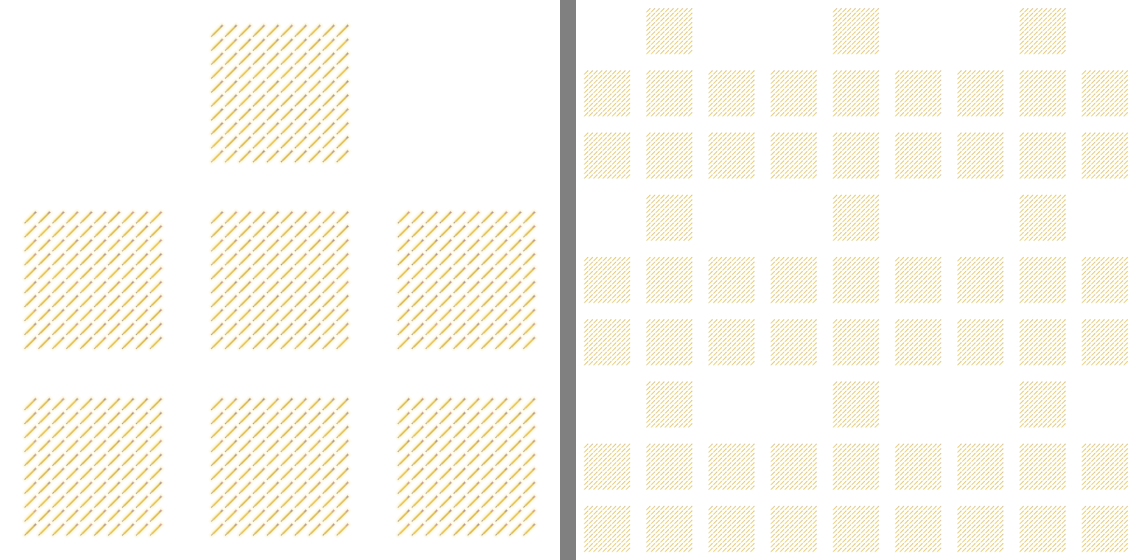
Left: one tile. Right: repeated 3 by 3.
A WebGL 2 fragment shader for this pattern:

```glsl
#version 300 es
precision highp float;
// Square blocks of small diagonal pencils on white, with both upper corner blocks left empty.

uniform vec2 u_resolution;
out vec4 fragColor;

// Layout: lengths below are fractions of one block
const float BLOCKS = 3.0;
const float PENCILS = 10.0;
const float PITCH = 0.0747;

// Pencil dimensions, measured along the axis from the tip
const float TIP_OFFSET = 0.0445;
const float PENCIL_LENGTH = 0.085;
const float HALF_WIDTH = 0.0046;
const float LEAD_END = 0.008;
const float WOOD_END = 0.015;
const float FERRULE_START = 0.069;
const float ERASER_START = 0.075;
const float EDGE_SOFTNESS = 0.005;
const float HALO_WIDTH = 0.0185;
const float TONE_VARIATION = 0.06;

const vec3 PAPER = vec3(1.0);
const vec3 HALO = vec3(0.99, 0.972, 0.86);
const vec3 LEAD = vec3(0.60, 0.54, 0.46);
const vec3 WOOD = vec3(0.84, 0.74, 0.53);
const vec3 BODY_LIGHT = vec3(0.92, 0.79, 0.36);
const vec3 BODY_DARK = vec3(0.85, 0.71, 0.30);
const vec3 FERRULE = vec3(0.73, 0.67, 0.60);
const vec3 ERASER_PINK = vec3(0.84, 0.62, 0.58);
const vec3 ERASER_GREY = vec3(0.68, 0.59, 0.57);

float hash(vec2 p) {
    vec3 q = fract(vec3(p.xyx) * 0.1031);
    q += dot(q, q.yzx + 33.33);
    return fract((q.x + q.y) * q.z);
}

// Signed distance to a bar that tapers to its tip at x = 0
float pencilDistance(vec2 p) {
    float taper = clamp(p.x / WOOD_END, 0.4, 1.0);
    float side = abs(p.y) - HALF_WIDTH * taper;
    float ends = abs(p.x - 0.5 * PENCIL_LENGTH) - 0.5 * PENCIL_LENGTH;
    return length(max(vec2(side, ends), 0.0)) + min(max(side, ends), 0.0);
}

float stepAt(float edge, float x, float soft) {
    return smoothstep(edge - soft, edge + soft, x);
}

// Lead, wood, body, ferrule and eraser in order from the tip
vec3 pencilColor(vec2 p, vec2 seed, float soft) {
    float shade = smoothstep(-HALF_WIDTH, HALF_WIDTH, p.y);
    vec3 eraser = mix(ERASER_GREY, ERASER_PINK, hash(seed + 17.0));
    vec3 lead = mix(LEAD, WOOD, 0.4 * hash(seed + 5.0));
    vec3 color = mix(lead, WOOD, stepAt(LEAD_END, p.x, soft));
    color = mix(color, mix(BODY_DARK, BODY_LIGHT, shade), stepAt(WOOD_END, p.x, soft));
    color = mix(color, FERRULE, stepAt(FERRULE_START, p.x, soft));
    color = mix(color, eraser, stepAt(ERASER_START, p.x, soft));
    return color * (1.0 + TONE_VARIATION * (hash(seed) - 0.5));
}

void main() {
    vec2 blockPos = gl_FragCoord.xy / u_resolution * BLOCKS;
    vec2 block = floor(blockPos);
    float pixel = BLOCKS / min(u_resolution.x, u_resolution.y);
    float soft = max(EDGE_SOFTNESS, 0.75 * pixel);

    // Centre the pencil grid in its block
    vec2 grid = (fract(blockPos) - 0.5) / PITCH + 0.5 * PENCILS;

    // The top row keeps only its middle block
    bool emptyBlock = block.y > BLOCKS - 1.5 && abs(block.x - 1.0) > 0.5;

    // Gather the pencils of this cell and its neighbours
    float halo = 0.0;
    float cover = 0.0;
    vec3 ink = vec3(0.0);
    for (int j = -1; j <= 1; j++) {
        for (int i = -1; i <= 1; i++) {
            vec2 cell = floor(grid) + vec2(i, j);
            bool inGrid = all(greaterThanEqual(cell, vec2(0.0)))
                       && all(lessThan(cell, vec2(PENCILS)));
            if (emptyBlock || !inGrid) continue;

            // Rotate so that x runs from the lower left tip to the eraser
            vec2 p = (grid - cell - 0.5) * PITCH;
            vec2 axis = vec2(p.x + p.y, p.y - p.x) * inversesqrt(2.0);
            axis.x += TIP_OFFSET;

            float d = pencilDistance(axis);
            halo = max(halo, 1.0 - smoothstep(0.0, HALO_WIDTH, d));
            float mask = 1.0 - stepAt(0.0, d, soft);
            if (mask > cover) {
                cover = mask;
                ink = pencilColor(axis, cell + block * PENCILS, 0.5 * soft);
            }
        }
    }
    vec3 color = mix(mix(PAPER, HALO, halo), ink, cover);
    fragColor = vec4(color, 1.0);
}
```
